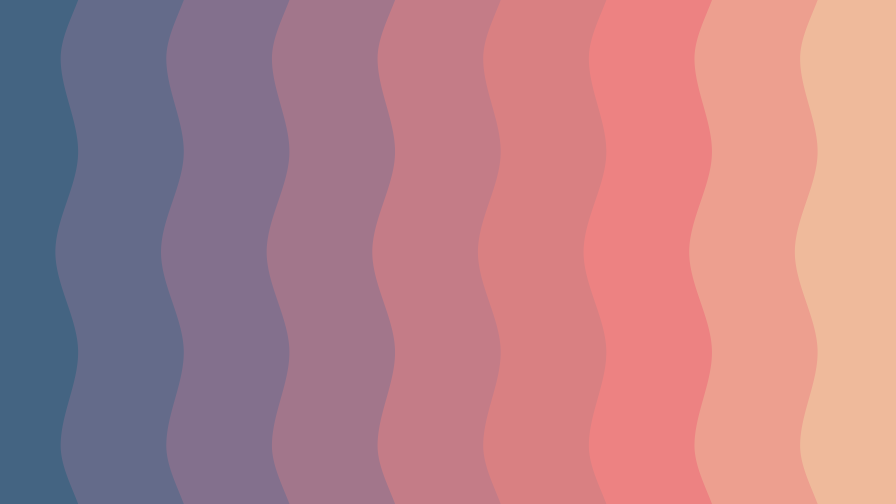
A Shadertoy shader for this background:

```glsl
// Nine flat vertical bands run from slate blue through rose to pale sand.
// One wavy edge, mirrored about mid-height and built from smoothstep swings,
// is repeated at an even spacing; each copy paints the next colour over the last.

// Horizontal place of the first edge, as a share of the width
float wavyEdge(float y) {
    float v = abs(y - 0.5);
    return 0.0618
         + 0.0254 * smoothstep(0.0, 0.199, v)
         - 0.0195 * smoothstep(0.199, 0.384, v)
         + 0.0285 * smoothstep(0.384, 0.569, v);
}

void mainImage(out vec4 fragColor, in vec2 fragCoord) {
    vec2 uv = fragCoord / iResolution.xy;

    // Band colours, left to right
    vec3 bands[9] = vec3[9](
        vec3(0.267, 0.392, 0.510),
        vec3(0.392, 0.420, 0.541),
        vec3(0.514, 0.439, 0.553),
        vec3(0.635, 0.463, 0.545),
        vec3(0.769, 0.486, 0.529),
        vec3(0.851, 0.502, 0.510),
        vec3(0.929, 0.510, 0.510),
        vec3(0.929, 0.624, 0.561),
        vec3(0.937, 0.729, 0.608));

    // Paint each band over everything right of its edge, softened by one pixel
    float fromFirst = uv.x - wavyEdge(uv.y);
    vec3 color = bands[0];
    for (int i = 1; i < 9; i++) {
        float distanceToEdge = fromFirst - 0.1179 * float(i - 1);
        float coverage = clamp(0.5 + distanceToEdge * iResolution.x, 0.0, 1.0);
        color = mix(color, bands[i], coverage);
    }

    fragColor = vec4(color, 1.0);
}
```
